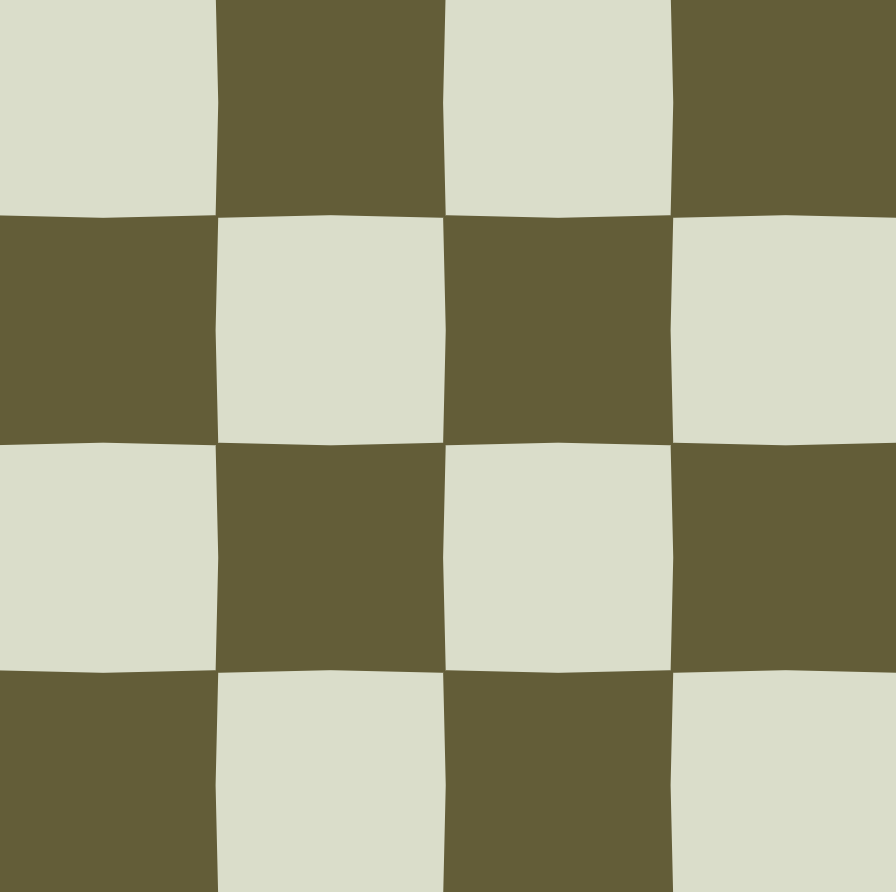
A WebGL 1 fragment shader for this pattern:

```glsl
precision highp float;
// Two-tone checkerboard whose pale tiles bulge slightly into the dark ones.
// Each tile edge is a shallow tent: outset at its middle, inset at its corners,
// so thin dark necks join the dark tiles diagonally.

uniform vec2 u_resolution;

const float TILE_SIZE = 130.0 / 512.0;        // in canvas widths
const vec2 GRID_CROSSING = vec2(0.496, 0.5);  // a tile corner, in canvas widths
const float BULGE = 0.0058;                   // edge offset, in tiles
const vec3 PALE = vec3(0.855, 0.867, 0.792);
const vec3 OLIVE = vec3(0.388, 0.365, 0.220);

// Half extent of a pale tile at distance t from its axis
float tentExtent(float t, float bulge) {
  return 0.5 + bulge * (1.0 - 4.0 * t);
}

// Signed distance to a pale tile; q is its folded local position
float paleTile(vec2 q, float bulge) {
  return max(q.x - tentExtent(q.y, bulge), q.y - tentExtent(q.x, bulge));
}

// Signed distance to the nearest pale tile of the checkerboard
float checkerDistance(vec2 p, float bulge) {
  vec2 cell = floor(p);
  vec2 q = abs(p - cell - 0.5);
  if (mod(cell.x + cell.y, 2.0) > 0.5) return paleTile(q, bulge);
  // Dark cell: measure to the closest neighbour on either axis
  return min(paleTile(vec2(1.0 - q.x, q.y), bulge),
             paleTile(vec2(q.x, 1.0 - q.y), bulge));
}

void main() {
  vec2 uv = gl_FragCoord.xy / u_resolution.x;
  vec2 p = (uv - GRID_CROSSING) / TILE_SIZE;
  float pixel = 1.0 / (u_resolution.x * TILE_SIZE);

  float d = checkerDistance(p, BULGE);
  float coverage = clamp(0.5 - d / pixel, 0.0, 1.0);
  gl_FragColor = vec4(mix(OLIVE, PALE, coverage), 1.0);
}
```
